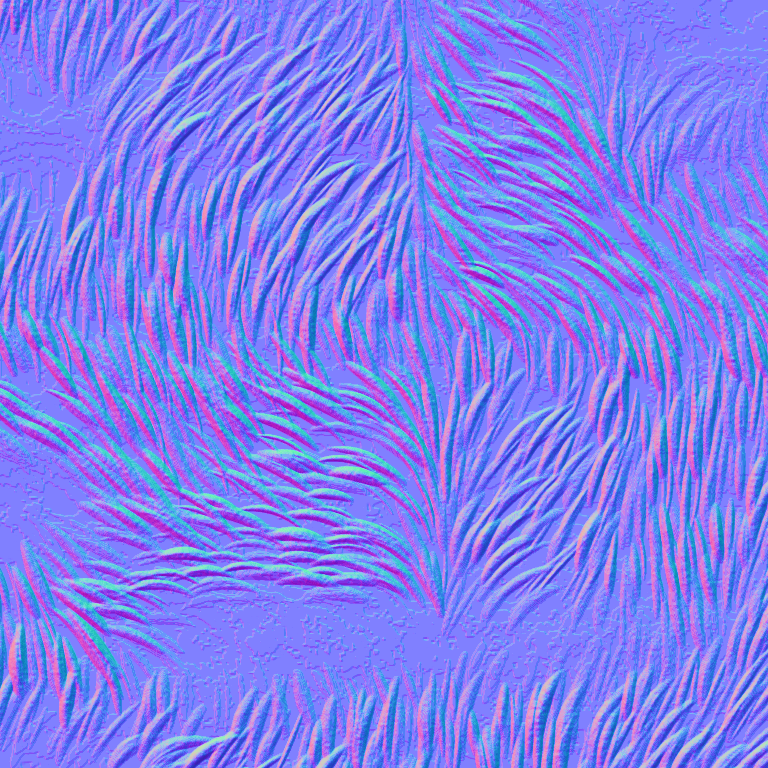
This texture map is drawn by a Shadertoy shader. Its source:

```glsl
// Normal map of curved, bristly brush ridges combed in wavy rows over a finely terraced ground.
#define CELLS 14.0        // scatter cells per canvas height
#define STROKES 7         // ridges per cell
#define HALF_LENGTH 0.064 // longest ridge, half length
#define HALF_WIDTH 0.0105 // widest ridge, half width
#define RELIEF 1.25       // ridge height relative to width
#define TILT -0.3         // mean lean from vertical, radians
#define TILT_RANGE 2.8    // variation of the lean
#define BEND 4.0          // how strongly leaning ridges droop
#define TERRACE 0.0008    // height of one ground step
#define TEXEL 0.002       // spacing of the slope samples

float hash(vec2 p) {
    return fract(sin(dot(p, vec2(127.1, 311.7))) * 43758.545);
}

vec4 hash4(vec2 p) {
    float s = dot(p, vec2(127.1, 311.7));
    return fract(sin(vec4(s, s + 17.3, s + 41.9, s + 73.1)) * 43758.545);
}

float noise(vec2 p) {
    vec2 i = floor(p), f = fract(p);
    f = f * f * (3.0 - 2.0 * f);
    return mix(mix(hash(i), hash(i + vec2(1, 0)), f.x),
               mix(hash(i + vec2(0, 1)), hash(i + vec2(1, 1)), f.x), f.y);
}

// Height of one bent, tapered ridge; d is the offset from its centre
float ridge(vec2 d, vec2 axis, float halfLen, float halfWid, float bend, float seed) {
    float along = dot(d, axis);
    float across = d.x * axis.y - d.y * axis.x - bend * along * along;
    float t = along / halfLen;
    float taper = 1.0 - t * t;
    if (taper <= 0.0) return 0.0;
    float u = across / (halfWid * (0.4 + 0.6 * taper));
    if (abs(u) >= 1.0) return 0.0;
    float bristle = noise(vec2(across / 0.004, along / 0.03) + seed);
    return halfWid * taper * (1.0 - u * u) * (0.82 + 0.36 * bristle);
}

vec2 corner(int k) {
    return (vec2(k & 1, k >> 1) - 0.5) * TEXEL;
}

// Ridge heights at the four corners of a texel
vec4 ridges(vec2 p) {
    vec4 h = vec4(0.0);
    vec2 home = floor(p * CELLS);
    for (int y = -1; y <= 1; y++)
    for (int x = -1; x <= 1; x++)
    for (int i = 0; i < STROKES; i++) {
        vec2 cell = home + vec2(x, y);
        vec4 r = hash4(cell + float(i) * vec2(19.7, 7.3));
        vec2 centre = (cell + vec2((float(i) + r.x) / float(STROKES), r.y)) / CELLS;
        vec2 d = p - centre;
        if (dot(d, d) > 0.0052) continue;

        // Rows of dense strokes separated by bare ground
        float density = smoothstep(0.25, 0.6, noise(centre * vec2(3.0, 6.0) + 31.0));
        if (density <= 0.0) continue;

        // Neighbours share a lean, and droop towards it
        float lean = TILT + TILT_RANGE * (noise(centre * 4.5 + 7.0) - 0.5) + 0.3 * (r.z - 0.5);
        float bend = BEND * lean + 5.0 * (r.w - 0.5);
        vec2 axis = vec2(sin(lean), cos(lean));
        float halfLen = HALF_LENGTH * mix(0.5, 1.0, r.z);
        float halfWid = HALF_WIDTH * mix(0.28, 1.0, r.w);
        float strength = RELIEF * density * mix(0.25, 1.0, fract(r.x * 7.0 + r.y));
        for (int k = 0; k < 4; k++) {
            float s = strength * ridge(d + corner(k), axis, halfLen, halfWid, bend, r.x * 50.0);
            h[k] = max(h[k], s) + 0.3 * min(h[k], s);
        }
    }
    return h;
}

// Add rolling ground and grain, then cut the height into fine steps
float terraced(vec2 p, float h) {
    h += 0.0045 * noise(p * vec2(5.0, 12.0)) + 0.0014 * noise(p * vec2(24.0, 36.0) + 5.0);
    h += (0.0002 + 0.12 * h) * noise(p * 250.0);
    float level = h / TERRACE;
    return TERRACE * (floor(level) + smoothstep(0.9, 1.0, fract(level)));
}

void mainImage(out vec4 fragColor, in vec2 fragCoord) {
    vec2 p = fragCoord / iResolution.y;
    vec4 h = ridges(p);
    for (int k = 0; k < 4; k++) h[k] = terraced(p + corner(k), h[k]);

    // Slope to normal: red faces left, green faces up
    vec2 slope = vec2(h.y + h.w - h.x - h.z, h.z + h.w - h.x - h.y) / (2.0 * TEXEL);
    vec3 normal = normalize(vec3(slope.x, -slope.y, 1.0));
    fragColor = vec4(normal * 0.5 + 0.5, 1.0);
}
```
